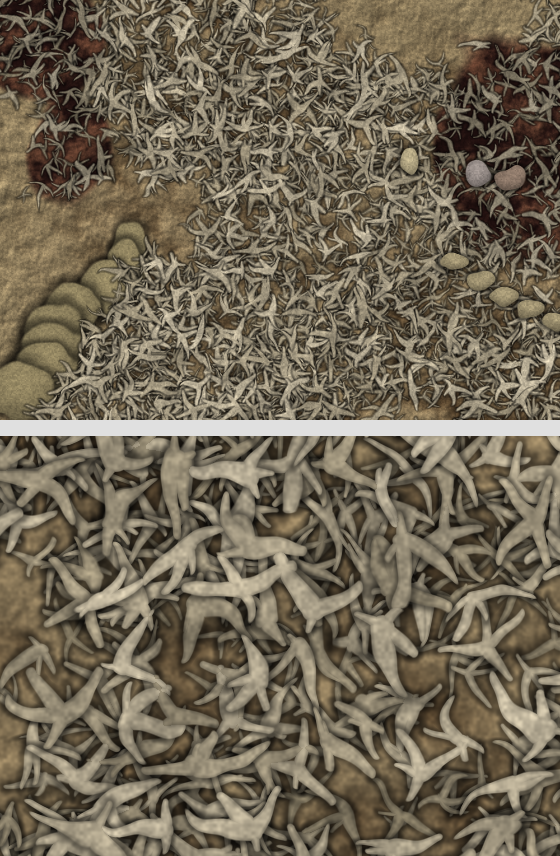
Top, the full canvas; bottom, a detail of the centre.
Reproduce this texture procedurally as a Shadertoy shader.

```glsl
float hash(vec2 p) {
    vec3 q = fract(vec3(p.xyx) * 0.1031);
    q += dot(q, q.yzx + 33.33);
    return fract((q.x + q.y) * q.z);
}

float noise(vec2 p) {
    vec2 i = floor(p), f = fract(p);
    f = f * f * (3.0 - 2.0 * f);
    return mix(mix(hash(i), hash(i + vec2(1, 0)), f.x),
               mix(hash(i + vec2(0, 1)), hash(i + vec2(1, 1)), f.x), f.y);
}

float fbm(vec2 p) {
    float sum = 0.0, amp = 0.5;
    for (int i = 0; i < 5; i++) {
        sum += amp * noise(p);
        p = mat2(1.6, 1.2, -1.2, 1.6) * p + 7.3;
        amp *= 0.5;
    }
    return sum;
}

// Soft elliptical spot: 1 at the centre, 0 at the rim, negative outside
float spot(vec2 p, vec2 centre, vec2 radius) {
    return 1.0 - length((p - centre) / radius);
}

float cave(vec2 p) {
    float hollow = max(spot(p, vec2(0.08, 0.92), vec2(0.17, 0.18)),
                       spot(p, vec2(1.25, 0.66), vec2(0.24, 0.28)));
    hollow = max(hollow, spot(p, vec2(0.16, 0.65), vec2(0.09, 0.13)) * 0.6);
    return smoothstep(-0.03, 0.13, hollow + 0.4 * (noise(p * 13.0) - 0.5));
}

// Chance that a crystal clump grows here
float growth(vec2 p) {
    float patches = 0.65 * noise(p * 6.0 + 3.0) + 0.35 * noise(p * 15.0);
    float g = 0.66 + 1.3 * (patches - 0.5);
    g += 0.4 * max(0.0, spot(p, vec2(0.53, 0.74), vec2(0.25, 0.32)));
    g += 0.5 * max(0.0, spot(p, vec2(0.52, 0.17), vec2(0.34, 0.26)));
    g -= 1.2 * max(0.0, spot(p, vec2(0.34, 0.48), vec2(0.18, 0.16)));
    g -= 1.8 * max(0.0, spot(p, vec2(1.08, 0.97), vec2(0.32, 0.19)));
    g -= 0.7 * max(0.0, spot(p, vec2(0.8, 0.46), vec2(0.16, 0.14)));
    float bareEdge = 0.21 + 0.16 * spot(p, vec2(0.2, 0.46), vec2(0.5, 0.28));
    g *= smoothstep(-0.06, 0.06, p.x - bareEdge);
    return mix(g, 0.38, cave(p));
}

// Bent, tapering crystal arm
float arm(vec2 q, float angle, float len, float bend, float width) {
    float c = cos(angle), s = sin(angle);
    q = mat2(c, -s, s, c) * q;
    q.y -= bend * q.x * q.x;
    float t = clamp(q.x / len, 0.0, 1.0);
    return length(q - vec2(t * len, 0)) - width * mix(1.0, 0.45, t);
}

// Nearest clump in a jittered grid: distance in cells, and its tone
vec2 clumps(vec2 p, float scale, float seed, float width) {
    vec2 nearest = vec2(2.0, 0.5), cell = floor(p * scale);
    for (int k = 0; k < 9; k++) {
        vec2 id = cell + vec2(k % 3 - 1, k / 3 - 1);
        vec2 key = id + seed * 37.0;
        vec2 centre = id + 0.2 + 0.6 * vec2(hash(key), hash(key + 51.7));
        if (hash(key + 9.1) > 0.72 * growth(centre / scale)) continue;
        vec2 q = p * scale - centre;
        float turn = hash(key + 4.6);
        for (float i = 0.0; i < 4.0; i++) {
            float r = hash(key + i * 13.3 + 2.2), r2 = hash(key + i * 7.9 + 80.0);
            float d = arm(q, 6.283 * (turn + (i + r) * 0.25), 0.25 + 0.65 * r2,
                          1.5 * (r - 0.5), width * (0.65 + 0.7 * r2));
            if (d < nearest.x) nearest = vec2(d, hash(key + 6.4));
        }
    }
    return nearest;
}

// Smooth rounded mineral lump laid over a colour
vec3 lump(vec3 col, vec2 p, vec2 centre, vec2 radius, vec3 tint) {
    float s = spot(p + 0.018 * (noise(p * 30.0) - 0.5), centre, radius);
    col *= 1.0 - 0.5 * smoothstep(-0.35, 0.05, s);
    float light = 0.72 + 0.35 * sqrt(max(s, 0.0)) + 0.15 * (p.y - centre.y) / radius.y;
    return mix(col, tint * light, smoothstep(0.0, 0.12, s));
}

void mainImage(out vec4 fragColor, in vec2 fragCoord) {
    vec2 p = fragCoord / iResolution.y;
    float pixel = 1.0 / iResolution.y;
    float broad = fbm(p * 4.0), rough = fbm(p * 22.0);
    float relief = rough - fbm((p + vec2(-0.004, 0.005)) * 22.0);
    float hollow = cave(p);

    // Rock, pale on the left, and dark red hollows
    vec3 col = mix(vec3(0.29, 0.22, 0.14), vec3(0.53, 0.46, 0.34),
                   smoothstep(0.25, 0.68, 0.5 * broad + 0.5 * rough));
    float pale = smoothstep(0.38, 0.0, p.x + 0.5 * (broad - 0.5));
    pale = max(pale, smoothstep(0.0, 0.5, spot(p, vec2(1.05, 1.0), vec2(0.35, 0.2))));
    col = mix(col, vec3(0.57, 0.51, 0.38), 0.6 * pale);
    vec3 cavern = mix(vec3(0.12, 0.06, 0.055), vec3(0.36, 0.23, 0.17),
                      smoothstep(0.35, 0.7, rough));
    col = mix(col, cavern, hollow);
    col *= 1.0 + 2.0 * relief;

    // Flowing stone in the lower left
    vec3 olive = vec3(0.56, 0.51, 0.37);
    for (float i = 0.0; i < 8.0; i++) {
        float t = i / 7.0;
        vec2 bead = vec2(0.31 - 0.27 * t + 0.03 * sin(t * 9.0), 0.41 - 0.34 * t);
        col = lump(col, p, bead, vec2(0.045 + 0.045 * t, 0.07), olive);
    }

    // Crystal clumps, from thin deep needles to broad pale branches
    vec2 warped = p + 0.009 * (vec2(noise(p * 45.0), noise(p * 45.0 + 19.0)) - 0.5);
    for (float i = 0.0; i < 7.0; i++) {
        float depth = i / 6.0, scale = mix(27.0, 18.0, depth);
        float width = mix(0.075, 0.13, depth);
        vec2 clump = clumps(warped + i * vec2(0.0, 0.0), scale, i + 1.0, width);
        float d = clump.x / scale;
        col *= 1.0 - 0.42 * smoothstep(0.007, 0.0, d);
        vec3 tint = mix(vec3(0.49, 0.45, 0.36), vec3(0.71, 0.67, 0.58),
                        0.45 * depth + 0.55 * clump.y);
        tint *= 0.83 + 0.2 * smoothstep(0.0, 0.0035, -d) + 0.35 * (rough - 0.5) + relief;
        tint *= 1.0 - 0.2 * hollow;
        col = mix(col, tint, smoothstep(pixel, -pixel, d));
    }

    // Pearly lumps near the right hollow and along the ridge
    col = lump(col, p, vec2(0.975, 0.615), vec2(0.022, 0.036), vec3(0.71, 0.66, 0.52));
    col = lump(col, p, vec2(1.14, 0.59), vec2(0.035, 0.033), vec3(0.6, 0.56, 0.54));
    col = lump(col, p, vec2(1.215, 0.575), vec2(0.04, 0.027), vec3(0.55, 0.47, 0.41));
    for (float i = 0.0; i < 5.0; i++) {
        vec2 ridge = vec2(1.08 + 0.06 * i, 0.36 - 0.035 * i + 0.02 * hash(vec2(i, 3.0)));
        col = lump(col, p, ridge, vec2(0.035, 0.022), vec3(0.62, 0.57, 0.44));
    }

    // Fine mineral grain
    col *= 0.9 + 0.2 * noise(p * 330.0) + 0.12 * (noise(p * 160.0) - 0.5);
    fragColor = vec4(clamp(col, 0.0, 1.0), 1.0);
}
```
